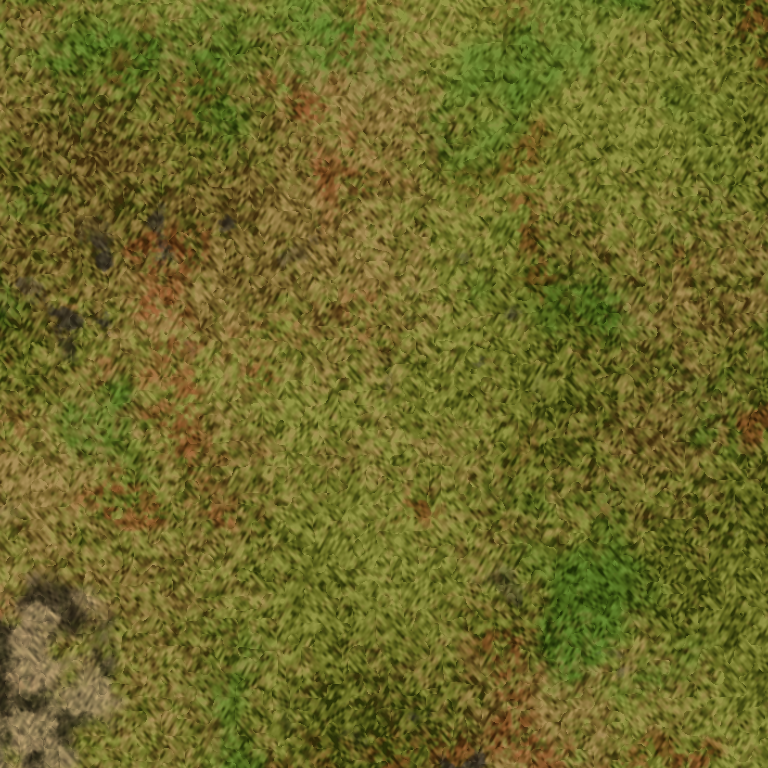
This texture is drawn by a Shadertoy shader. Its source:

```glsl
const vec3 GREEN_SHADE = vec3(0.17, 0.20, 0.03);
const vec3 GREEN_BODY  = vec3(0.41, 0.43, 0.13);
const vec3 GREEN_TIP   = vec3(0.58, 0.59, 0.27);
const vec3 STRAW_SHADE = vec3(0.25, 0.18, 0.05);
const vec3 STRAW_BODY  = vec3(0.49, 0.41, 0.18);
const vec3 STRAW_TIP   = vec3(0.66, 0.56, 0.34);
const vec3 LUSH_TINT   = vec3(0.70, 0.92, 0.72);
const vec3 RUST_TINT   = vec3(0.96, 0.72, 0.66);
const vec3 SOIL        = vec3(0.13, 0.11, 0.08);
const vec3 THATCH      = vec3(0.60, 0.51, 0.38);
const vec2 BLADE_FREQ  = vec2(270.0, 150.0);
const float CLUMP_FREQ = 105.0;
const float PATCH_FREQ = 5.0;
const float CONTRAST   = 1.5;
const vec2 WORN_CORNER = vec2(-0.02, 0.09);

float hash(vec2 p) {
    vec3 q = fract(p.xyx * vec3(0.1031, 0.1030, 0.0973));
    q += dot(q, q.yzx + 33.33);
    return fract((q.x + q.y) * q.z);
}

float noise(vec2 p) {
    vec2 i = floor(p), f = fract(p);
    f = f * f * (3.0 - 2.0 * f);
    return mix(mix(hash(i), hash(i + vec2(1, 0)), f.x),
               mix(hash(i + vec2(0, 1)), hash(i + vec2(1, 1)), f.x), f.y);
}

mat2 rotation(float a) {
    return mat2(cos(a), sin(a), -sin(a), cos(a));
}

float fbm(vec2 p) {
    float sum = 0.0, weight = 0.5;
    for (int i = 0; i < 5; i++) {
        sum += weight * noise(p);
        p = rotation(0.65) * p * 2.03 + 17.3;
        weight *= 0.5;
    }
    return sum / 0.96875;
}

// Short blades whose lean changes from tuft to tuft
float blades(vec2 p, vec2 freq) {
    float left  = noise(rotation(0.6) * p * freq.x * vec2(1.0, freq.y / freq.x) + 40.0);
    vec2 leanA = rotation(0.5) * p, leanB = rotation(-0.7) * p;
    float a = noise(leanA * freq + 40.0);
    float b = noise(leanB * freq + 91.0);
    return mix(mix(a, b, step(0.5, noise(p * 60.0))), left, 0.15);
}

vec3 ramp(vec3 shade, vec3 body, vec3 tip, float t) {
    return t < 0.5 ? mix(shade, body, t * 2.0) : mix(body, tip, t * 2.0 - 1.0);
}

void mainImage(out vec4 fragColor, in vec2 fragCoord) {
    vec2 p = fragCoord / iResolution.y;

    // Broad patches of growth and wear
    float dryPatch  = fbm(p * PATCH_FREQ + 3.7);
    float tonePatch = fbm(p * PATCH_FREQ * 0.8 + 52.0);
    float lush = smoothstep(0.53, 0.76, fbm(p * 6.5 + 81.0));
    float rust = smoothstep(0.58, 0.76, fbm(p * 9.0 + 27.0));

    // Fine grain
    float blade = blades(p, BLADE_FREQ);
    float clump = noise(p * CLUMP_FREQ + 11.0);
    float tone = 0.53 + CONTRAST * (0.68 * blade + 0.32 * clump - 0.5)
               + 0.75 * (tonePatch - 0.5);
    tone = clamp(tone, 0.0, 1.0);

    // Green and straw mixed blade by blade
    float hue = 0.6 * noise(p * 85.0 + 7.0) + 0.4 * noise(p * 190.0 + 63.0);
    float dry = 0.5 + 2.4 * (dryPatch - 0.5) + 1.5 * (hue - 0.5) - 0.4 * lush;
    dry = clamp(dry, 0.0, 1.0);
    vec3 color = mix(ramp(GREEN_SHADE, GREEN_BODY, GREEN_TIP, tone),
                     ramp(STRAW_SHADE, STRAW_BODY, STRAW_TIP, tone), dry);
    color *= mix(vec3(1.0), LUSH_TINT, lush * (1.0 - 0.6 * dry));
    color *= mix(vec3(1.0), RUST_TINT, rust * smoothstep(0.25, 0.65, hue));

    // Sparse bare specks, gathered in a few areas
    float bareArea = smoothstep(0.53, 0.68, fbm(p * 3.2 + 19.0));
    float bare = bareArea * smoothstep(0.64, 0.78, fbm(p * 24.0 + 5.0));
    color = mix(color, SOIL + 0.12 * blade, 0.8 * bare);

    // Worn corner with pale thatch and dark gaps
    float reach = length((p - WORN_CORNER) * vec2(1.25, 0.9));
    float worn = smoothstep(0.19, 0.11, reach + 0.3 * (fbm(p * 14.0 + 33.0) - 0.5));
    float strands = blades(p + 2.0, vec2(190.0, 65.0));
    float gaps = smoothstep(0.50, 0.66, fbm(p * 22.0 + 71.0));
    vec3 thatch = THATCH * (0.45 + 0.55 * strands + 0.45 * blade);
    thatch = mix(thatch, SOIL * (0.4 + blade), 0.85 * gaps);
    color = mix(color, thatch, 0.8 * worn);

    fragColor = vec4(color, 1.0);
}
```
